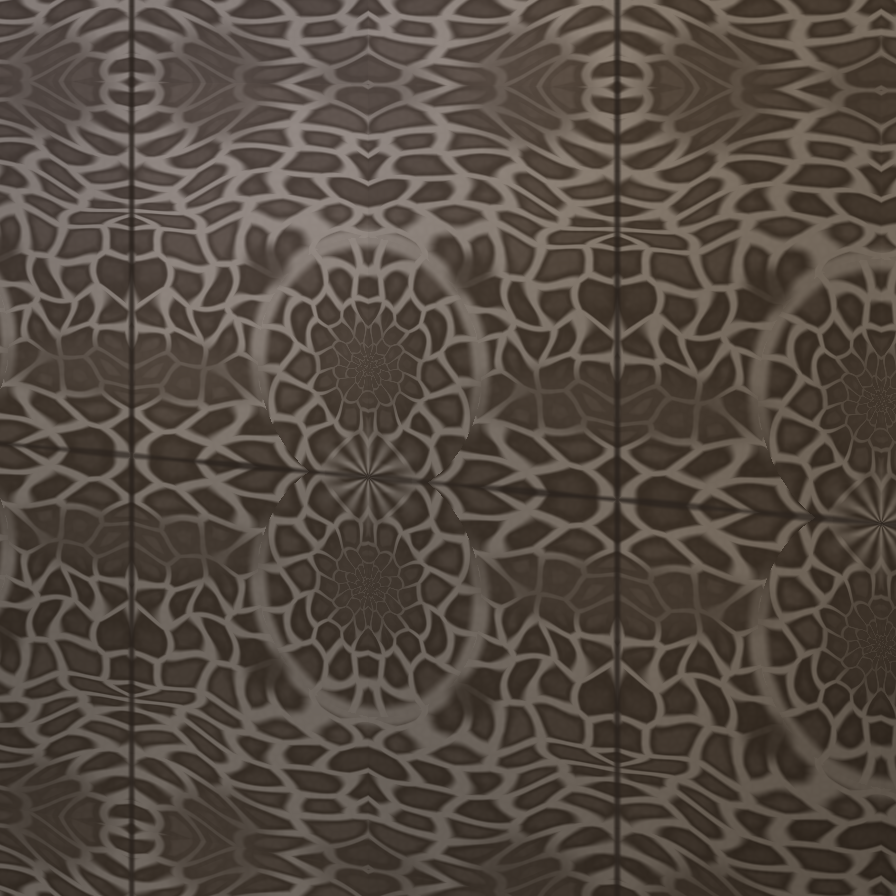
Give the GLSL for this pattern, as a three.js fragment shader.

```glsl
// Worn leopard-print tiles: each tile is mirrored about its seams and middle axes.
// A folded quarter holds cellular spots, stretched in bands, and a domed
// medallion whose cells are laid out in log-polar rings; dim light lies on top.
#define RIM vec3(0.230, 0.192, 0.158)
#define CORE vec3(0.315, 0.274, 0.240)
#define WEB vec3(0.485, 0.450, 0.418)
#define GROUT vec3(0.160, 0.132, 0.112)
#define QUARTER vec2(0.270, 0.430)
#define DOME_CENTER vec2(1.0, 0.28)
#define DOME_RADII vec2(0.46, 0.33)
#define DOME_CELLS 2.6
#define WEB_WIDTH 0.17
#define SEAM_WIDTH 0.0030
#define SOFTNESS 0.0025

varying vec2 vUv;

vec2 hash2(vec2 p) {
  return fract(sin(vec2(dot(p, vec2(127.1, 311.7)), dot(p, vec2(269.5, 183.3)))) * 43758.5);
}

// Cellular noise: x = gap between the two nearest centres, y = random cell value
vec2 cells(vec2 p) {
  vec2 base = floor(p);
  float near = 9.0, second = 9.0, id = 0.0;
  for (int j = -1; j <= 1; j++) {
    for (int i = -1; i <= 1; i++) {
      vec2 cell = base + vec2(float(i), float(j));
      vec2 h = hash2(cell);
      float d = length(cell + 0.5 + 0.76 * (h - 0.5) - p);
      if (d < near) {
        second = near;
        near = d;
        id = h.x;
      } else {
        second = min(second, d);
      }
    }
  }
  return vec2(second - near, id);
}

// Soft elliptical region
float blob(vec2 p, vec2 center, vec2 radii) {
  return 1.0 - smoothstep(0.45, 1.25, length((p - center) / radii));
}

// Slow drift from layered sines
float drift(vec2 p) {
  return 0.5 * sin(p.x * 7.0 + 2.0 * sin(p.y * 5.0)) + 0.5 * sin(p.y * 11.0 - p.x * 4.0 + 1.3);
}

// Tile coordinates with mild perspective; even x and zero y lie on seams
vec2 tileSpace(vec2 uv) {
  float dx = uv.x - 0.147;
  float seamY = 0.505 - 0.091 * uv.x;
  return vec2(dx * (3.881 - 0.352 * dx), (uv.y - seamY) / (0.405 + 0.08 * uv.x));
}

void main() {
  vec2 tile = tileSpace(vUv);
  vec2 q = abs(mod(tile + 1.0, 2.0) - 1.0);

  // Spots run wide beside the seam and in the upper wave band
  float wave = smoothstep(0.56, 0.70, q.y);
  float rosette = smoothstep(0.82, 1.0, q.y) * (1.0 - smoothstep(0.1, 0.6, q.x));
  float stretch = max(1.0 - smoothstep(0.10, 0.22, q.y), wave * (1.0 - 0.6 * rosette));
  vec2 grid = vec2((q.x - 0.5) * mix(6.6, 4.0, stretch) + 7.3,
                   q.y * 11.5 + 5.0 * max(q.y - 0.6, 0.0) + 0.9 * wave * cos(q.x * 4.5));

  // Medallion cells shrink toward its centre
  vec2 e = (q - DOME_CENTER) / DOME_RADII;
  float r = length(e);
  if (r < 1.0) grid = vec2(atan(-e.x, e.y), log(r + 0.12)) * DOME_CELLS + vec2(20.5, 31.2);
  grid += 0.14 * sin(grid.yx * 3.1 + vec2(0.0, 1.7));
  vec2 c = cells(grid);

  // Dense dark patches and one dark star-shaped cluster
  float patchy = max(blob(q, vec2(0.12, 0.23), vec2(0.48, 0.09)),
                     blob(q, vec2(0.36, 1.0), vec2(0.28, 0.16)));
  patchy = max(patchy, blob(q, DOME_CENTER, vec2(0.23, 0.15)));
  patchy = max(patchy, 0.6 * blob(q, vec2(1.0), vec2(0.28, 0.10)));
  float star = blob(q, vec2(0.58, 0.53), vec2(0.10, 0.06));

  // Pale net between spots, the medallion outline and the fan at its foot
  float width = WEB_WIDTH * (1.0 + 0.35 * smoothstep(0.4, 0.65, q.y) + 0.4 * (c.y - 0.5));
  width *= 1.0 - 0.35 * patchy;
  float web = 1.0 - smoothstep(width * 0.45, width * 1.6, c.x);
  float outline = 1.0 - smoothstep(0.03, 0.12, abs(r - 1.0));
  web = max(web, outline * smoothstep(0.08, 0.25, q.y) * 0.9);
  vec2 foot = vec2(1.0 - q.x, q.y) * QUARTER;
  float rays = 0.5 + 0.5 * cos(atan(foot.x, foot.y + 0.0001) * 12.0);
  web = mix(web, rays, 0.8 * (1.0 - smoothstep(0.025, 0.07, length(foot))));
  web *= (1.0 - 0.68 * patchy) * (1.0 - 0.8 * star);

  // Dark rims around lighter spot centres
  float core = smoothstep(0.30, 0.70, c.x) * (0.45 + 0.55 * c.y);
  vec3 spot = mix(RIM, CORE, max(core, 0.55 * patchy) * (1.0 - 0.7 * star));
  vec3 color = mix(spot, WEB, web);

  // Uneven light, cool haze at upper left, warm right side, faint wear
  float light = mix(0.86, 1.10, smoothstep(0.0, 0.9, vUv.y));
  light -= 0.13 * smoothstep(0.6, 1.0, vUv.x) + 0.06 * (1.0 - smoothstep(0.0, 0.2, vUv.x));
  light += 0.035 * drift(vUv) + 0.05 * (hash2(floor(tile) + 4.0).x - 0.5);
  float haze = blob(vUv, vec2(0.2, 1.0), vec2(0.45, 0.4));
  color = color * light + haze * vec3(0.025, 0.027, 0.045);
  color *= mix(vec3(1.0), vec3(1.02, 0.99, 0.94), smoothstep(0.4, 0.9, vUv.x));
  color += 0.012 * (cells(vUv * 95.0).x - 0.35);

  // Seams, with the level one slightly wavering
  vec2 gap = q * QUARTER;
  gap.y += 0.001 * sin(vUv.x * 40.0);
  vec2 seam = 1.0 - smoothstep(SEAM_WIDTH - SOFTNESS, SEAM_WIDTH + SOFTNESS, gap);
  color = mix(color, GROUT, 0.82 * max(seam.x, seam.y * (0.88 + 0.12 * drift(vUv * 3.0))));
  gl_FragColor = vec4(color, 1.0);
}
```
